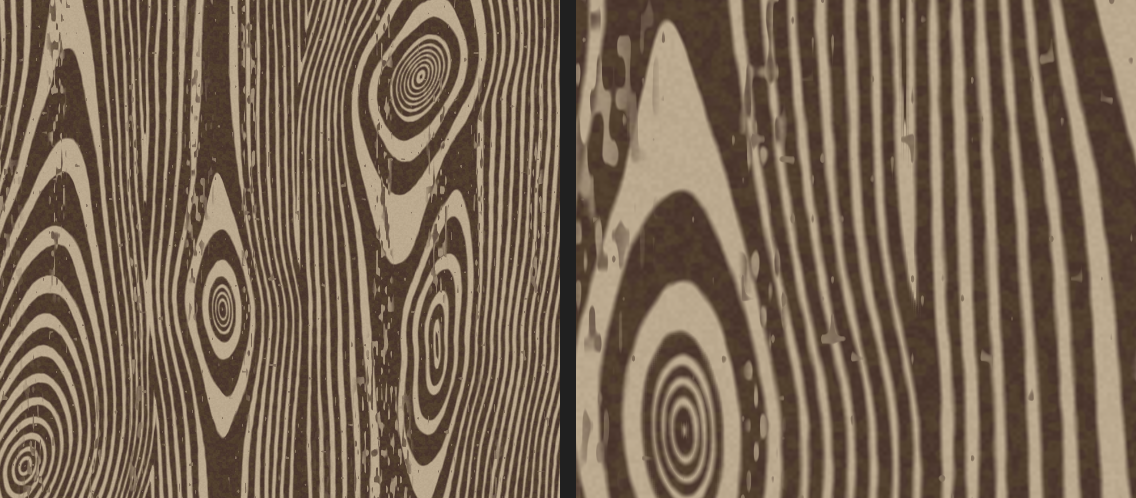
Left, the full canvas; right, a detail of the centre.
Write a WebGL 2 fragment shader that draws this texture.

```glsl
#version 300 es
precision highp float;
// Two-tone printed wood grain: pale growth lines on dark brown, running upright
// and parting around knots. Each knot is a ring field that flattens into vertical
// lines away from its centre; the fields are joined, cut into bands, then worn.

uniform vec2 u_resolution;
out vec4 fragColor;

const vec3 DARK_WARM = vec3(0.295, 0.215, 0.180);
const vec3 DARK_OLIVE = vec3(0.320, 0.250, 0.180);
const vec3 PALE = vec3(0.735, 0.665, 0.560);
const float RING_SPACING = 0.022;
const float EDGE_SOFTNESS = 0.0025;

float hash(vec2 cell) {
    vec3 q = fract(vec3(cell.xyx) * 0.1031);
    q += dot(q, q.yzx + 33.33);
    return fract((q.x + q.y) * q.z);
}

// Smooth value noise in 0..1
float noise(vec2 p) {
    vec2 cell = floor(p);
    vec2 f = fract(p);
    f = f * f * (3.0 - 2.0 * f);
    float low = mix(hash(cell), hash(cell + vec2(1, 0)), f.x);
    float high = mix(hash(cell + vec2(0, 1)), hash(cell + vec2(1, 1)), f.x);
    return mix(low, high, f.y);
}

float signedNoise(vec2 p) {
    return 2.0 * noise(p) - 1.0;
}

float smoothMin(float a, float b, float k) {
    float h = max(k - abs(a - b), 0.0) / k;
    return min(a, b) - 0.25 * k * h * h;
}

// Ring count around a knot: negative inside its outermost closed ring.
// reach: vertical extent, taper: tip shape, lean: sideways drift of the axis,
// density: line density (inside, outside), core: (radius, extra rings)
float knotRings(vec2 p, vec2 centre, float radius, float reach, float taper,
                float lean, vec2 density, vec2 core) {
    vec2 d = p - centre;
    float rise = 1.0 - exp(-pow(abs(d.y) / reach, taper));
    d.x -= lean * rise * sign(d.y);
    float r = length(vec2(d.x, radius * rise));
    float outside = r - radius;
    float rings = outside * (outside < 0.0 ? density.x : density.y) / RING_SPACING;
    return rings - core.y * (1.0 - smoothstep(0.0, core.x, r));
}

// Slow sway of the grain plus a finer hand-cut wobble
vec2 sway(vec2 p) {
    float slow = signedNoise(p * vec2(7.0, 2.4) + 3.0);
    float fine = signedNoise(p * vec2(23.0, 8.0) + 17.0);
    float lift = signedNoise(p * vec2(11.0, 6.0) + 41.0);
    return p + vec2(0.014 * slow + 0.0035 * fine, 0.008 * lift);
}

float grainField(vec2 p) {
    float arch = knotRings(p, vec2(0.050, 0.064), 0.20, 0.30, 1.0,
                           0.080, vec2(1.3, 2.0), vec2(0.03, 0.5));
    float eye = knotRings(p, vec2(0.441, 0.374), 0.080, 0.125, 1.15,
                          -0.012, vec2(0.75, 1.5), vec2(0.030, 2.6));
    float burl = knotRings(p, vec2(0.845, 0.842), 0.130, 0.150, 1.1,
                           0.050, vec2(0.65, 1.45), vec2(0.060, 5.0));
    float hairpin = knotRings(p, vec2(0.877, 0.310), 0.075, 0.190, 1.7,
                              0.045, vec2(1.0, 1.45), vec2(0.02, 0.4));
    float left = smoothMin(arch, eye, 0.5);
    float right = smoothMin(burl, hairpin, 0.5);
    return smoothMin(left, right, 0.5);
}

// Signed distance to the pale bands centred on half-integer ring counts
float bandDistance(float rings, float halfWidth, float unitsToPixels) {
    float slope = length(vec2(dFdx(rings), dFdy(rings))) * unitsToPixels;
    float offset = abs(fract(rings) - 0.5);
    return (halfWidth - offset) / max(slope, 2.0);
}

// Short upright flecks gathered into worn columns
float wear(vec2 p) {
    float column = smoothstep(0.56, 0.82, noise(p * vec2(26.0, 1.6) + 9.0));
    float fleck = smoothstep(0.62, 0.80, noise(p * vec2(210.0, 55.0)));
    float chip = smoothstep(0.91, 0.97, noise(p * vec2(150.0, 75.0) + 60.0));
    return max(fleck * column, 0.7 * chip);
}

void main() {
    vec2 p = gl_FragCoord.xy / u_resolution.y;

    // Growth lines of uneven width with slightly ragged edges
    float rings = grainField(sway(p));
    float halfWidth = 0.205 + 0.075 * signedNoise(p * vec2(30.0, 5.0) + 70.0);
    float dist = bandDistance(rings, halfWidth, u_resolution.y);
    dist += 0.0007 * signedNoise(p * vec2(170.0, 60.0) + 25.0);
    float pale = smoothstep(-EDGE_SOFTNESS, EDGE_SOFTNESS, dist);

    // Worn flecks swap the two tones
    pale = mix(pale, 1.0 - pale, 0.75 * wear(p));

    // Mottled ink and a faint paper tooth
    vec3 ink = mix(DARK_WARM, DARK_OLIVE, smoothstep(0.3, 0.7, noise(p * 160.0)));
    vec3 colour = mix(ink, PALE, pale);
    colour += 0.035 * (noise(p * 380.0 + 5.0) - 0.5);
    fragColor = vec4(colour, 1.0);
}
```
